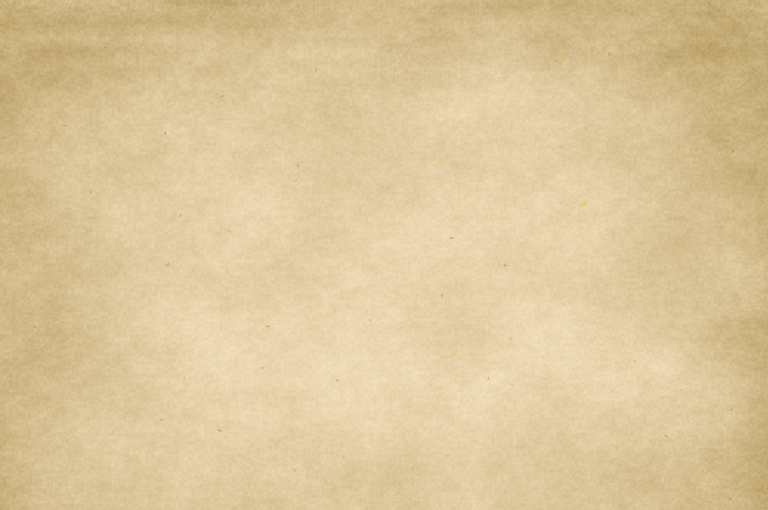
Write a WebGL 2 fragment shader that draws this texture.

```glsl
#version 300 es
precision highp float;
// Aged parchment: warm mottled paper with browned edges, fine fibres and small flecks.

uniform vec2 u_resolution;
out vec4 fragColor;

vec2 hash2(vec2 p) {
    vec3 h = fract(p.xyx * vec3(0.1031, 0.1030, 0.0973));
    h += dot(h, h.yzx + 33.33);
    return fract((h.xx + h.yz) * h.zy);
}

float cornerSlope(vec2 cell, vec2 offset) {
    float angle = 6.2832 * hash2(cell).x;
    return dot(vec2(cos(angle), sin(angle)), offset);
}

// Gradient noise, centred on zero
float gradientNoise(vec2 p) {
    vec2 i = floor(p), f = fract(p);
    vec2 w = f * f * f * (f * (f * 6.0 - 15.0) + 10.0);
    vec2 e = vec2(1.0, 0.0);
    float low = mix(cornerSlope(i, f), cornerSlope(i + e, f - e), w.x);
    float high = mix(cornerSlope(i + e.yx, f - e.yx), cornerSlope(i + 1.0, f - 1.0), w.x);
    return mix(low, high, w.y);
}

float fbm(vec2 p) {
    float sum = 0.0, amplitude = 0.5;
    for (int octave = 0; octave < 5; octave++) {
        sum += amplitude * gradientNoise(p);
        p = mat2(1.6, 1.2, -1.2, 1.6) * p + 17.3;
        amplitude *= 0.5;
    }
    return sum;
}

// Scattered curved strokes, one per grid cell; sizes are in canvas heights
float strokes(vec2 p, float cells, float halfLength, float halfWidth, float density, float seed) {
    float soft = 0.7 / u_resolution.y + 0.0006;
    float cover = 0.0;
    vec2 home = floor(p * cells);
    for (int y = -1; y <= 1; y++) {
        for (int x = -1; x <= 1; x++) {
            vec2 cell = home + vec2(x, y);
            vec2 place = hash2(cell + seed);
            vec2 traits = hash2(cell + seed + 57.0);
            vec2 kind = hash2(cell + seed + 113.0);
            vec2 q = p - (cell + place) / cells;
            float angle = 6.2832 * traits.x;
            q = mat2(cos(angle), -sin(angle), sin(angle), cos(angle)) * q;
            float reach = halfLength * mix(0.3, 1.0, traits.y);
            q.y += (kind.y - 0.5) * q.x * q.x / reach;
            float d = length(vec2(max(abs(q.x) - reach, 0.0), q.y)) - halfWidth;
            float shape = 1.0 - smoothstep(-soft, soft, d);
            cover = max(cover, shape * step(kind.x, density) * mix(0.4, 1.0, place.x));
        }
    }
    return cover;
}

void main() {
    vec2 p = gl_FragCoord.xy / u_resolution.y;
    float width = u_resolution.x / u_resolution.y;

    // Browning that creeps in unevenly from each edge
    vec2 warped = p + 0.16 * vec2(fbm(p * 2.5 + 3.0), fbm(p * 2.5 + 41.0));
    vec2 nearSide = max(warped, 0.0);
    vec2 farSide = max(vec2(width, 1.0) - warped, 0.0);
    float wear = 0.68 * exp(-nearSide.x / 0.17) + 0.88 * exp(-farSide.x / 0.14)
               + 0.76 * exp(-farSide.y / 0.16) + 0.26 * exp(-nearSide.y / 0.08);
    wear = 1.25 * (1.0 - exp(-wear * 1.05));

    // Cloudy stains, faint horizontal streaks and paper grain
    float tone = 0.07 + wear;
    tone += (0.45 + 0.3 * wear) * fbm(p * vec2(4.0, 5.5) + 9.0);
    tone += 0.35 * exp(-farSide.y / 0.1) * gradientNoise(p * vec2(3.0, 32.0));
    float grain = 0.22 * gradientNoise(p * 165.0) + 0.16 * gradientNoise(p * vec2(62.0, 85.0))
                + 0.14 * gradientNoise(p * vec2(24.0, 34.0) + 5.0);
    tone += grain * (0.8 + 0.5 * wear);

    // Fibres: a shadow with a lit side, stronger where the paper is worn
    float relief = 0.15 + 0.5 * wear;
    vec2 lit = vec2(0.002, -0.003);
    tone += relief * 0.55 * strokes(p, 15.0, 0.026, 0.0004, 0.45, 7.0);
    tone -= relief * 0.45 * strokes(p + lit, 15.0, 0.026, 0.0006, 0.45, 7.0);
    tone += 0.30 * strokes(p, 5.0, 0.045, 0.0003, 0.3, 211.0);

    vec3 color = vec3(0.93, 0.853, 0.708) - vec3(0.17, 0.193, 0.26) * clamp(tone, -0.15, 1.3);

    // Ochre flecks with ragged outlines, and tiny brown specks
    vec2 ragged = p + 0.008 * vec2(gradientNoise(p * 70.0), gradientNoise(p * 70.0 + 31.0));
    float flecks = strokes(ragged, 6.0, 0.006, 0.0035, 0.25, 307.0);
    color = mix(color, vec3(0.90, 0.74, 0.36), 0.6 * flecks);
    float specks = strokes(p, 9.0, 0.003, 0.0008, 0.3, 401.0);
    color = mix(color, vec3(0.50, 0.36, 0.17), 0.6 * specks);

    fragColor = vec4(color, 1.0);
}
```
